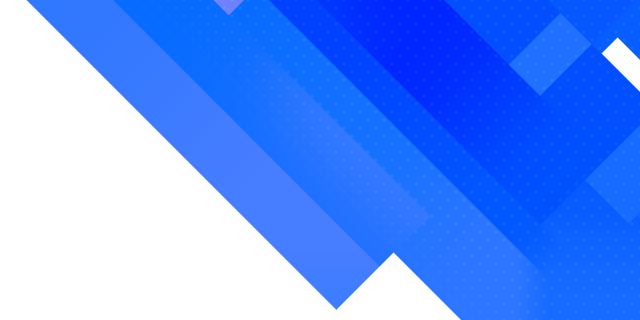
Write a WebGL 2 fragment shader that draws this background.

```glsl
#version 300 es
precision highp float;
// Diagonal blue bands and squares over white, with a faint staggered dot grid.
// Coordinates are turned 45 degrees: q.x runs across the bands, q.y along them,
// so every shape is a soft-edged rectangle painted in order from back to front.
uniform vec2 u_resolution;
out vec4 fragColor;

// Antialiased step: 0 below the edge, 1 above it.
float above(float edge, float x) {
    float w = 1.0 / u_resolution.y;
    return smoothstep(edge - w, edge + w, x);
}

float range(float lo, float hi, float x) {
    return above(lo, x) * (1.0 - above(hi, x));
}

// Rectangle in band coordinates.
float block(vec2 q, vec2 lo, vec2 hi) {
    return range(lo.x, hi.x, q.x) * range(lo.y, hi.y, q.y);
}

// Dots at the centres of a lattice aligned with the diagonals.
float dotGrid(vec2 q) {
    float cell = 0.05;
    float d = length(fract(q / cell) - 0.5) * cell;
    return 1.0 - smoothstep(0.004, 0.010, d);
}

void main() {
    vec2 p = gl_FragCoord.xy / u_resolution.y;
    p.y = 1.0 - p.y;
    vec2 q = vec2(p.x - p.y, p.x + p.y);

    // Lower right ground, lighter towards the bottom
    vec3 color = mix(vec3(0.02, 0.35, 1.0), vec3(0.09, 0.42, 1.0), smoothstep(0.55, 0.95, p.y));

    // Deep panel with a lighter area on its right
    vec3 deep = mix(vec3(0.0, 0.15, 1.0), vec3(0.0, 0.32, 1.0), smoothstep(1.4, 2.35, q.y));
    deep.g += 0.06 * (1.0 - smoothstep(0.98, 1.25, q.x)) * (1.0 - smoothstep(1.0, 1.5, q.y));
    float fade = 1.0 - 0.6 * smoothstep(0.2, 0.55, p.y);
    deep = mix(deep, vec3(0.01, 0.31, 1.0), above(1.388, q.x) * fade);
    deep = mix(deep, vec3(0.03, 0.36, 1.0), 0.6 * above(1.711, q.x));
    deep = mix(deep, vec3(0.04, 0.38, 1.0), 0.6 * block(q, vec2(1.711, 1.987), vec2(3.0)));
    color = mix(color, deep, block(q, vec2(0.987, 0.0), vec2(3.0, 2.391)));

    // Dark band beside the panel
    vec3 darkBand = mix(vec3(0.0, 0.25, 1.0), vec3(0.01, 0.35, 1.0), smoothstep(0.9, 2.5, q.y));
    float darkEnd = 1.0 - smoothstep(2.3, 2.6, q.y);
    color = mix(color, darkBand, range(0.84, 0.987, q.x) * darkEnd);

    // Bright band, melting into the ground past its end
    vec3 bright = mix(vec3(0.03, 0.42, 1.0), vec3(0.08, 0.44, 1.0), smoothstep(0.7, 1.5, q.y));
    bright = mix(bright, vec3(0.18, 0.46, 1.0), smoothstep(1.5, 2.4, q.y));
    float brightEnd = 1.0 - smoothstep(1.60, 1.73, p.x);
    color = mix(color, bright, range(0.354, 0.84, q.x) * brightEnd);

    // Translucent strip that grows lighter along its length and right side
    vec3 strip = mix(vec3(0.03, 0.42, 1.0), vec3(0.13, 0.44, 1.0), smoothstep(0.5, 1.9, q.y));
    float glow = smoothstep(0.8, 1.5, q.y) * smoothstep(0.30, 0.68, q.x);
    strip = mix(strip, vec3(0.20, 0.47, 1.0), glow);
    color = mix(color, strip, block(q, vec2(0.354, 0.0), vec2(0.669, 2.022)));

    // Squares
    color = mix(color, vec3(0.13, 0.44, 1.0), block(q, vec2(1.388, 1.792), vec2(1.711, 1.987)));
    color = mix(color, vec3(0.09, 0.42, 1.0), block(q, vec2(1.266, 2.391), vec2(3.0, 2.664)));
    color = mix(color, vec3(0.43, 0.51, 1.0), block(q, vec2(0.667, 0.0), vec2(0.9, 0.763)));

    // Dots
    color += vec3(0.04, 0.05, 0.0) * dotGrid(q) * smoothstep(0.3, 0.7, q.x);

    // Pale outer band
    vec3 pale = mix(vec3(0.19, 0.47, 1.0), vec3(0.28, 0.49, 1.0), smoothstep(0.2, 1.5, q.y));
    pale.r -= 0.05 * smoothstep(0.75, 1.0, p.y);
    color = mix(color, pale, block(q, vec2(0.083, -1.0), vec2(0.354, 2.019)));

    // White corner, notch and bar
    float white = 1.0 - above(0.083, q.x);
    white = max(white, above(2.019, q.y) * (1.0 - above(0.441, q.x)));
    white = max(white, block(q, vec2(1.713, 2.047), vec2(1.813, 4.0)));
    fragColor = vec4(mix(color, vec3(1.0), white), 1.0);
}
```
